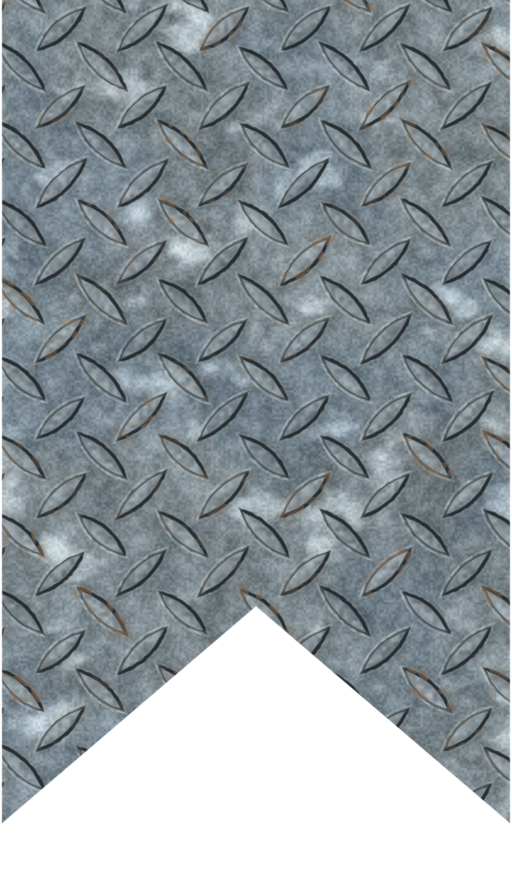
Write a WebGL 1 fragment shader that draws this texture.

```glsl
precision highp float;
uniform vec2 u_resolution;

const vec2 CELL = vec2(0.1587, 0.152);
const vec2 FIRST_TREAD = vec2(0.1187, 1.543);
const vec2 TREAD_HALF = vec2(0.064, 0.0165);
const vec3 STEEL_DARK = vec3(0.21, 0.25, 0.27);
const vec3 STEEL_LIGHT = vec3(0.70, 0.75, 0.77);
const vec3 RUST = vec3(0.50, 0.40, 0.31);
const vec3 PAPER = vec3(1.0);

float hash(vec2 p) {
  return fract(sin(dot(p, vec2(12.9898, 78.233))) * 43758.5453);
}

float noise(vec2 p) {
  vec2 i = floor(p);
  vec2 f = fract(p);
  f = f * f * (3.0 - 2.0 * f);
  float low = mix(hash(i), hash(i + vec2(1.0, 0.0)), f.x);
  float high = mix(hash(i + vec2(0.0, 1.0)), hash(i + vec2(1.0)), f.x);
  return mix(low, high, f.y);
}

float fbm(vec2 p) {
  float sum = 0.0;
  float gain = 0.5;
  for (int i = 0; i < 5; i++) {
    sum += gain * noise(p);
    p = mat2(1.6, 1.2, -1.2, 1.6) * p + 7.3;
    gain *= 0.5;
  }
  return sum;
}

// Signed distance to a pointed lens lying along x
float lens(vec2 q, vec2 halfSize) {
  float offset = (halfSize.x * halfSize.x - halfSize.y * halfSize.y) / (2.0 * halfSize.y);
  return length(vec2(q.x, abs(q.y) + offset)) - offset - halfSize.y;
}

float band(float d, float center, float halfWidth, float soft) {
  return 1.0 - smoothstep(halfWidth - soft, halfWidth + soft, abs(d - center));
}

// Mottled galvanised ground, as a tone from dark to light
float groundTone(vec2 p) {
  float cloud = fbm(p * 9.0) - 0.48;
  float mottle = fbm(p * 42.0 + 3.0) - 0.48;
  float grain = noise(p * 210.0) - 0.5;
  float scuff = smoothstep(0.54, 0.76, fbm(p * vec2(8.0, 12.0) + 21.0));
  return 0.56 + 0.4 * cloud + 0.5 * mottle + 0.26 * grain + 0.5 * scuff;
}

// Adds one lattice of raised treads; lean is 1.0 for rising, -1.0 for falling
vec3 addTreads(vec3 color, vec2 p, vec2 origin, float lean, float px) {
  vec2 grid = (p - origin) / CELL + 0.5;
  vec2 id = floor(grid);
  vec2 seed = id + 17.0 * lean;
  vec2 jitter = vec2(hash(seed), hash(seed + 5.1)) - 0.5;
  vec2 q = (fract(grid) - 0.5) * CELL - 0.004 * jitter;

  float angle = lean * (0.75 + 0.07 * jitter.y);
  vec2 along = vec2(cos(angle), sin(angle));
  vec2 across = lean * vec2(along.y, -along.x);
  q = vec2(dot(q, along), dot(q, across));
  float rough = noise(p * 120.0) - 0.5;
  vec2 size = TREAD_HALF * (1.0 + 0.12 * vec2(jitter.y, jitter.x));
  float d = lens(q, size) + 0.002 * rough;
  float shade = smoothstep(-0.006, 0.006, q.y);
  float wear = hash(seed + 9.7);

  // Soft contact shadow and bright worn rim
  float shadow = exp(-max(d, 0.0) * 130.0) * mix(0.12, 0.4, shade);
  color = mix(color, STEEL_DARK, shadow);
  float rim = band(d, 0.004, 0.0018, 0.002) * mix(0.65, 0.2, shade);
  color = mix(color, vec3(0.77, 0.79, 0.77), rim * (0.7 + rough));

  // Flat top, then the dark edge that is heavier on the shaded side
  float inside = 1.0 - smoothstep(-px, px, d);
  float top = 0.72 + 0.2 * (wear - 0.5) + 0.45 * rough - 0.12 * shade;
  color = mix(color, mix(STEEL_DARK, STEEL_LIGHT, top), inside * 0.85);
  float edge = band(d, -0.0015, mix(0.0014, 0.0033, shade), 0.7 * px + 0.0007);
  color = mix(color, STEEL_DARK * 0.6, edge * mix(0.62, 0.92, shade));

  // Rust gathers around some treads
  float stain = smoothstep(0.5, 0.7, noise(p * 75.0 + 31.0));
  float reach = exp(-abs(d) * 160.0);
  return mix(color, RUST, stain * reach * smoothstep(0.45, 1.0, wear) * 0.75);
}

// Banner coverage: narrow side margins and a notch cut from below
float bannerMask(vec2 p, float px) {
  float notch = (p.y - 0.566 + 0.854 * abs(p.x - 0.5)) / 1.315;
  float sides = 0.496 - abs(p.x - 0.5);
  return smoothstep(-px, px, min(notch, sides));
}

void main() {
  vec2 p = gl_FragCoord.xy / u_resolution.x;
  float px = 1.0 / u_resolution.x;

  vec3 color = mix(STEEL_DARK, STEEL_LIGHT, groundTone(p));
  color += vec3(-0.015, 0.0, 0.02) * smoothstep(0.4, 0.65, fbm(p * 5.0 + 12.0));
  color = addTreads(color, p, FIRST_TREAD, 1.0, px);
  color = addTreads(color, p, FIRST_TREAD + 0.5 * CELL, -1.0, px);

  color = mix(PAPER, color, bannerMask(p, px));
  gl_FragColor = vec4(clamp(color, 0.0, 1.0), 1.0);
}
```
